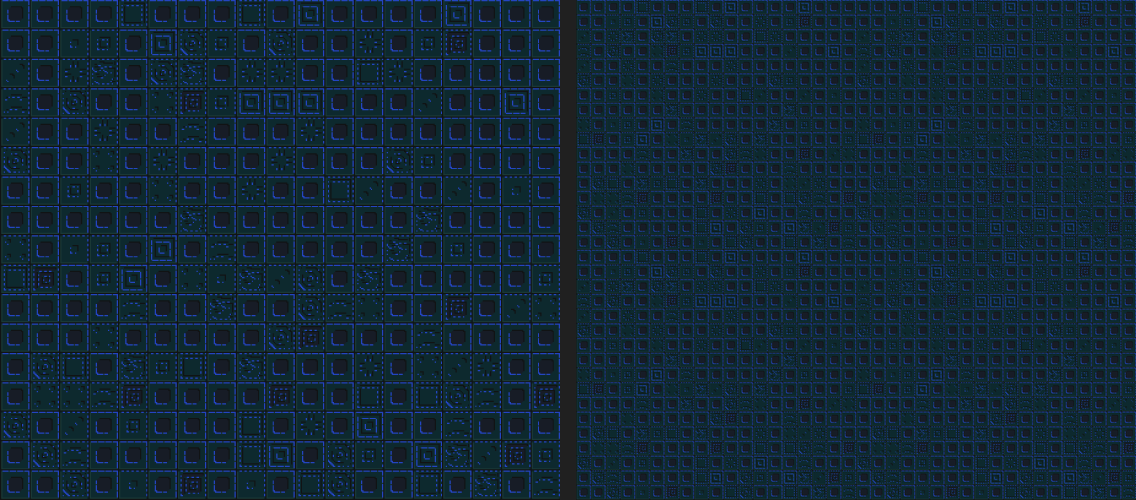
Left: one tile. Right: repeated 2 by 2.
This pattern is drawn by a Shadertoy shader. Its source:

```glsl
// A wall of small bevelled tiles on a fine texel grid, lit from the upper right.
// Each tile is a height map of two levels: texels above a drop to the upper right
// catch broken blue light, those above a drop to the lower left fall into shade.

#define TILES vec2(19.0, 17.0)
#define TEXELS 24.0
#define PLAIN_SHARE 0.62
#define SEED 4.7
#define SAMPLES 4
#define BODY vec3(0.05, 0.16, 0.18)
#define SHADE vec3(0.065, 0.075, 0.08)
#define PIT vec3(0.09, 0.11, 0.15)
#define MOSS vec3(0.10, 0.22, 0.21)
#define GLOW vec3(0.14, 0.27, 0.76)

float hash(vec2 p) {
    return fract(sin(dot(p, vec2(127.1, 311.7)) + SEED) * 43758.55);
}

// Most tiles are plain (kind 0); the rest pick one of eleven carvings.
int tileKind(vec2 cell) {
    if (hash(cell) < PLAIN_SHARE) return 0;
    return 1 + int(floor(hash(cell + 37.3) * 11.0));
}

// Height of a texel: 1 is the tile face, 0 is carved away.
float relief(vec2 q, int kind) {
    vec2 v = q - 0.5 * TEXELS;
    vec2 a = abs(v);
    float r = max(a.x, a.y);
    if (r > 8.5) return 1.0;
    if (kind == 0) return step(5.5, max(r, a.x + a.y - 4.0));      // square pit
    if (kind == 1) return step(2.5, r) * step(r, 6.5);             // raised frame
    if (kind == 2) return step(1.8, length(a - 6.0));              // four studs
    if (kind == 3) return step(2.3, min(length(v - 4.0), length(v + 4.0)));
    if (kind == 4) return step(0.55, hash(floor(vec2(q.x / 4.0 + q.y * 0.7, q.y / 2.0))));
    if (kind == 5) return step(1.5, mod(max(r, 0.7 * (a.x + a.y)) + 1.0, 4.0));
    if (kind == 6) return step(2.5, r);                            // small hole
    if (kind == 7) return step(r, 7.5);                            // wide panel
    if (kind == 8) {                                               // paired strokes
        vec2 b = vec2(r, min(a.x, a.y));
        return max(step(0.6, abs(b.y - 2.0)), step(b.x, 3.5));
    }
    if (kind == 9) {                                               // offset steps
        vec2 s = abs(v - vec2(1.0, -1.0));
        return step(1.5, mod(max(s.x, s.y), 4.0));
    }
    if (kind == 10) return step(0.5, abs(r - 4.0));                // thin square
    return step(0.6, abs(a.y - 5.0 + 2.0 * step(4.5, a.x) * sign(v.y)));
}

// Light on an edge: long dashes on bold tiles, short faint ones on the others.
vec3 edgeLight(vec2 q, bool bold) {
    float along = q.x + q.y;
    if (bold) return mod(along, 6.0) < 0.5 ? MOSS : GLOW;
    return mod(along, 4.0) < 1.5 ? BODY : GLOW;
}

vec3 tileColor(vec2 p) {
    vec2 cell = mod(floor(p), TILES);
    vec2 q = floor(fract(p) * TEXELS);
    int kind = tileKind(cell);
    vec3 lit = edgeLight(q, kind <= 1);

    // Joint, bright upper bevel and mossy lower bevel
    float low = min(q.x, q.y);
    float high = max(q.x, q.y);
    if (low < 0.5) return SHADE;
    if (high > TEXELS - 1.5) return lit;
    if (low < 1.5) return MOSS;

    // Carved face
    float h = relief(q, kind);
    if (h < 0.5) return kind == 0 || kind == 9 ? PIT : BODY;
    if (relief(q + 1.0, kind) < 0.5) return lit;
    if (relief(q - 1.0, kind) < 0.5) return SHADE;
    return BODY;
}

void mainImage(out vec4 fragColor, in vec2 fragCoord) {
    // Average a grid of samples in each pixel to smooth the texel edges
    vec3 color = vec3(0.0);
    for (int j = 0; j < SAMPLES; j++) {
        for (int i = 0; i < SAMPLES; i++) {
            vec2 offset = (vec2(i, j) + 0.5) / float(SAMPLES) - 0.5;
            color += tileColor((fragCoord + offset) / iResolution.xy * TILES);
        }
    }
    fragColor = vec4(color / float(SAMPLES * SAMPLES), 1.0);
}
```
